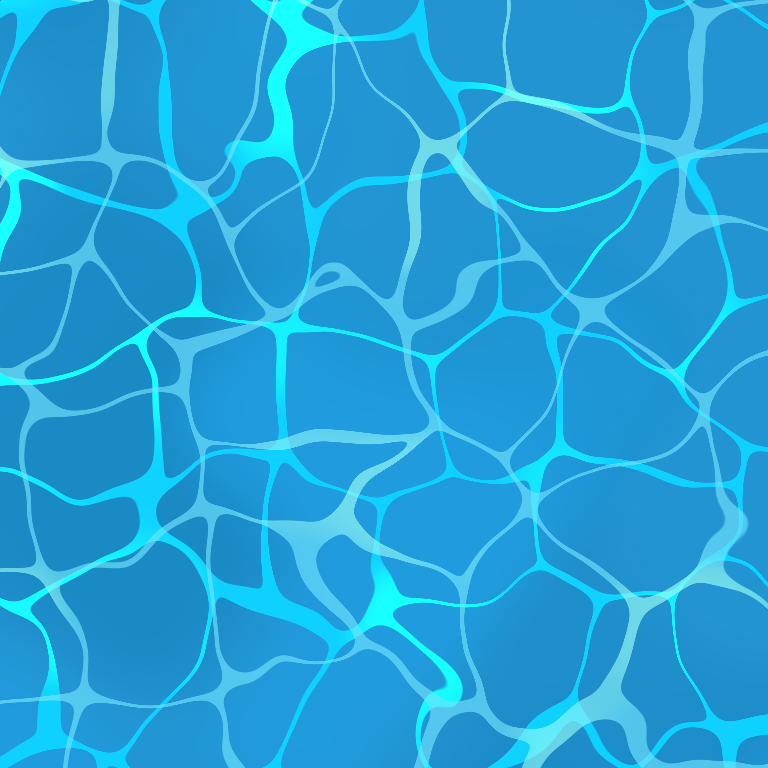
Write a Shadertoy shader that draws this texture.

```glsl
#define WATER      vec3(0.135, 0.58, 0.82)
#define DEEP       vec3(0.10, 0.54, 0.77)
#define BRIGHT     vec3(0.125, 0.61, 0.87)
#define CYAN       vec3(0.06, 0.82, 1.00)
#define CYAN_GLINT vec3(0.09, 1.00, 1.00)
#define PALE       vec3(0.43, 0.89, 0.99)
#define PALE_GLINT vec3(0.60, 1.00, 0.96)
#define CELLS      5.2
#define THIN       0.015
#define SWELL      0.06
#define FILLET     25.0
#define WARP       0.55

vec2 hash22(vec2 p) {
    vec3 q = fract(p.xyx * vec3(0.1031, 0.1030, 0.0973));
    q += dot(q, q.yzx + 33.33);
    return fract((q.xx + q.yz) * q.zy);
}

// Two independent channels of smooth value noise
vec2 noise2(vec2 p) {
    vec2 i = floor(p), f = fract(p);
    f = f * f * f * (f * (f * 6.0 - 15.0) + 10.0);
    vec2 low  = mix(hash22(i), hash22(i + vec2(1, 0)), f.x);
    vec2 high = mix(hash22(i + vec2(0, 1)), hash22(i + vec2(1, 1)), f.x);
    return mix(low, high, f.y);
}

vec2 cellPoint(vec2 cell) {
    return cell + 0.12 + 0.76 * hash22(cell + 17.0);
}

// Distance to the cell borders, blended so that corners are rounded
float webDistance(vec2 p) {
    vec2 base = floor(p), nearest = vec2(9.0);
    for (int y = -2; y <= 2; y++)
    for (int x = -2; x <= 2; x++) {
        vec2 r = cellPoint(base + vec2(x, y)) - p;
        if (dot(r, r) < dot(nearest, nearest)) nearest = r;
    }
    float sum = 0.0;
    for (int y = -2; y <= 2; y++)
    for (int x = -2; x <= 2; x++) {
        vec2 r = cellPoint(base + vec2(x, y)) - p;
        vec2 span = r - nearest;
        if (dot(span, span) > 1e-5)
            sum += exp(-FILLET * dot(0.5 * (r + nearest), normalize(span)));
    }
    return -log(sum) / FILLET;
}

// Coverage of one web of light, with lines that swell in places
float web(vec2 uv, vec2 seed, float weight) {
    vec2 p = uv * CELLS + seed;
    vec2 bend = noise2(p * 1.1 + 5.3) - 0.5;
    bend += 0.38 * (noise2(p * 2.3 + 41.7) - 0.5);
    float swell = smoothstep(0.55, 1.0, noise2(p * 1.2 + 83.1).x);
    float halfWidth = weight * (THIN + SWELL * swell);
    float pixel = CELLS / iResolution.y;
    return 1.0 - smoothstep(-0.4, 0.4, (webDistance(p + WARP * bend) - halfWidth) / pixel);
}

void mainImage(out vec4 fragColor, in vec2 fragCoord) {
    vec2 uv = fragCoord / iResolution.y;

    // Water with soft deep and bright patches
    vec2 patches = noise2(mat2(0.8, 0.6, -0.6, 0.8) * uv * 3.4 + 11.0);
    vec3 color = mix(WATER, DEEP, smoothstep(0.45, 0.9, patches.x));
    color = mix(color, BRIGHT, smoothstep(0.5, 0.95, patches.y));

    // Saturated web below, translucent pale web above
    vec2 glint = smoothstep(0.48, 0.8, noise2(uv * 5.5 + 29.0));
    color = mix(color, mix(CYAN, CYAN_GLINT, glint.x), web(uv, vec2(3.0, 8.0), 1.0));
    color = mix(color, mix(PALE, PALE_GLINT, glint.y), 0.65 * web(uv, vec2(54.4, 23.6), 0.85));

    fragColor = vec4(color, 1.0);
}
```
